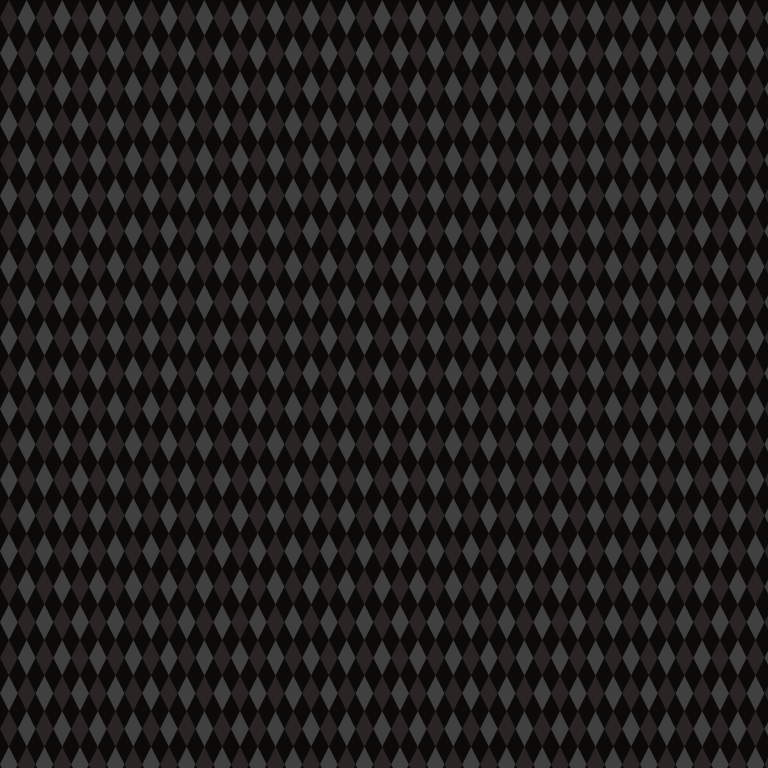
A Shadertoy shader for this pattern:

```glsl
#define COLUMNS 43.2
#define ROWS 21.6
#define GROUND_COLOR vec3(0.045, 0.040, 0.037)
#define BROWN_COLOR vec3(0.163, 0.142, 0.140)
#define GRAY_COLOR vec3(0.252, 0.252, 0.252)

// Signed distance, in canvas units, to a diamond that fills its cell
float diamondDistance(vec2 cellPos, vec2 cellCount) {
    vec2 offset = abs(cellPos - 0.5);
    return (offset.x + offset.y - 0.5) / length(cellCount);
}

void mainImage(out vec4 fragColor, in vec2 fragCoord) {
    // Canvas position measured from the upper left corner
    float pixel = 1.0 / iResolution.y;
    vec2 pos = vec2(fragCoord.x, iResolution.y - fragCoord.y) * pixel;

    // Grid of cells, one diamond in each
    vec2 cellCount = vec2(COLUMNS, ROWS);
    vec2 grid = pos * cellCount;
    vec2 cell = floor(grid);

    // Fill alternates like a checkerboard
    float isGray = mod(cell.x + cell.y, 2.0);
    vec3 fill = mix(BROWN_COLOR, GRAY_COLOR, isGray);

    // Smooth edge over one pixel
    float dist = diamondDistance(fract(grid), cellCount);
    float coverage = clamp(0.5 - dist / pixel, 0.0, 1.0);

    fragColor = vec4(mix(GROUND_COLOR, fill, coverage), 1.0);
}
```
